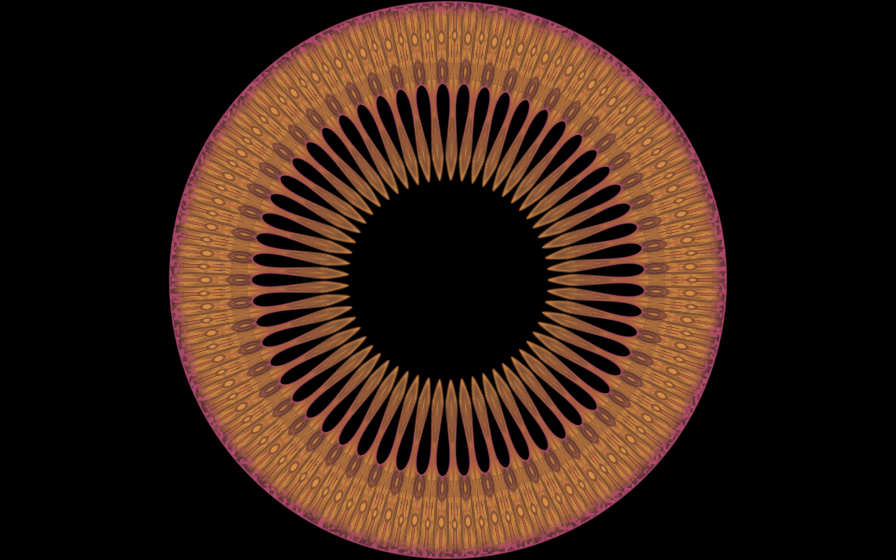
Write a WebGL 1 fragment shader that draws this pattern.

```glsl
precision highp float;
// A ring of 57 ochre petals around a black disc, with teardrop gaps and a pink speckled rim.
uniform vec2 u_resolution;

#define PETALS 57.0
#define OUTER_RADIUS 0.498
#define PETAL_TIP 0.177
#define GAP_END 0.350
#define ARCH_RADIUS 0.372
#define BEAD_RADIUS 0.433
#define TAU 6.2831853

const vec3 GOLD = vec3(0.78, 0.51, 0.25);
const vec3 OCHRE = vec3(0.65, 0.41, 0.23);
const vec3 BROWN = vec3(0.45, 0.28, 0.20);
const vec3 PLUM = vec3(0.32, 0.15, 0.21);
const vec3 PINK = vec3(0.68, 0.27, 0.43);
const vec3 RUST = vec3(0.73, 0.37, 0.25);

float hash(vec2 p) {
  return fract(sin(dot(p, vec2(127.1, 311.7))) * 4375.85);
}

float noise(vec2 p) {
  vec2 cell = floor(p), f = fract(p);
  f = f * f * (3.0 - 2.0 * f);
  float low = mix(hash(cell), hash(cell + vec2(1.0, 0.0)), f.x);
  float high = mix(hash(cell + vec2(0.0, 1.0)), hash(cell + 1.0), f.x);
  return mix(low, high, f.y);
}

// Half width of the gap between petals, as a share of one sector.
float gapWidth(float r) {
  float t = clamp((GAP_END - r) / 0.15, 0.0, 1.0);
  float teardrop = 1.02 * sqrt(t) * pow(1.0 - t, 1.5);
  float tip = 0.5 - 0.44 * sqrt(clamp((r - PETAL_TIP) / 0.04, 0.0, 1.0));
  float slit = 0.06 * smoothstep(GAP_END, 0.30, r);
  return max(max(teardrop, tip), slit);
}

// Soft line where the value crosses zero.
float stroke(float d, float width, float pixel) {
  return 1.0 - smoothstep(width, width + pixel, abs(d));
}

// Ellipse distance, approximate; x runs across the sector, y along the radius.
float ellipse(vec2 p, vec2 size) {
  return (length(p / size) - 1.0) * min(size.x, size.y);
}

void main() {
  vec2 p = (gl_FragCoord.xy - 0.5 * u_resolution) / u_resolution.y;
  float pixel = 1.0 / u_resolution.y;
  float r = length(p);
  float sector = atan(p.y, p.x + 1e-6) * PETALS / TAU;

  // Mirrored distances from the petal axis and from the gap axis.
  float petalSide = abs(fract(sector + 0.5) - 0.5);
  float gapSide = 0.5 - petalSide;
  float arc = TAU * r / PETALS;
  float acrossPetal = petalSide * arc;
  float acrossGap = gapSide * arc;

  // Radial grain over the whole ring.
  float grain = noise(vec2(petalSide * 11.0, r * 45.0));
  float streak = noise(vec2(petalSide * 17.0 + 7.0, r * 22.0));
  float fleck = noise(vec2(petalSide * 14.0 + 31.0, r * 150.0));
  vec3 color = mix(OCHRE, GOLD, smoothstep(0.3, 0.75, grain));
  color = mix(color, BROWN, 0.75 * smoothstep(0.52, 0.8, streak));
  color = mix(color, BROWN, 0.35 * smoothstep(0.6, 0.9, fleck));

  // Inner petals: warm flanks, gold tips and nested tip outlines.
  float inner = 1.0 - smoothstep(0.335, 0.36, r);
  float flank = smoothstep(0.21, 0.28, r) * inner;
  color = mix(color, mix(RUST, GOLD, 0.6 * grain), 0.6 * flank);
  float tipGold = 1.0 - smoothstep(0.20, 0.235, r);
  color = mix(color, GOLD, 0.65 * tipGold);
  float nested = ellipse(vec2(acrossPetal, r - 0.242), vec2(0.0055, 0.040));
  color = mix(color, BROWN, 0.65 * stroke(nested, 0.0006, pixel));
  float core = ellipse(vec2(acrossPetal, r - 0.235), vec2(0.0025, 0.022));
  color = mix(color, BROWN, 0.5 * stroke(core, 0.0003, pixel));

  // Arches capping each gap.
  vec2 archPoint = vec2(acrossGap, r - ARCH_RADIUS);
  float arch = ellipse(archPoint, vec2(0.0085, 0.021));
  float innerArch = ellipse(archPoint, vec2(0.004, 0.012));
  color = mix(color, PLUM, 0.55 * stroke(arch, 0.0007, pixel));
  color = mix(color, PLUM, 0.5 * stroke(innerArch, 0.0005, pixel));

  // Long dark seams and rust stripes in the outer band.
  float band = smoothstep(0.385, 0.41, r) * (1.0 - smoothstep(0.465, 0.485, r));
  float seam = abs(petalSide - 0.25) * arc;
  color = mix(color, BROWN, 0.8 * band * stroke(seam, 0.0007, pixel));
  float stripe = 1.0 - smoothstep(0.001, 0.003, min(acrossGap, acrossPetal));
  color = mix(color, RUST, 0.65 * band * stripe);

  // Gold beads on both axes, larger above the gaps.
  float gapBead = ellipse(vec2(acrossGap, r - BEAD_RADIUS), vec2(0.0046, 0.009));
  float petalBead = ellipse(vec2(acrossPetal, r - BEAD_RADIUS - 0.004), vec2(0.0032, 0.007));
  float bead = min(gapBead, petalBead);
  color = mix(color, GOLD * 1.08, 1.0 - smoothstep(-pixel, pixel, bead));
  color = mix(color, BROWN, 0.7 * stroke(bead - 0.0008, 0.0005, pixel));

  // Speckled outer rim.
  float speckle = noise(p * 230.0);
  float rim = smoothstep(0.468, 0.493, r + 0.012 * (speckle - 0.5));
  color = mix(color, mix(PLUM, PINK, smoothstep(0.25, 0.75, speckle)), 0.85 * rim);
  color = mix(color, PINK, 0.8 * smoothstep(0.493, 0.497, r));

  // Pink outline of the gaps, then cut them and the outside to black.
  float edge = (gapSide - gapWidth(r)) * arc;
  float outline = (1.0 - smoothstep(0.0008, 0.0032, edge)) * (1.0 - smoothstep(0.352, 0.356, r));
  color = mix(color, mix(BROWN, PINK, smoothstep(0.23, 0.32, r)), 0.85 * outline);
  float gapMask = smoothstep(-pixel, pixel, edge);
  gapMask = max(gapMask, smoothstep(GAP_END - pixel, GAP_END + pixel, r));
  float disc = smoothstep(-pixel, pixel, OUTER_RADIUS - r) * smoothstep(-pixel, pixel, r - PETAL_TIP);
  gl_FragColor = vec4(color * gapMask * disc, 1.0);
}
```
